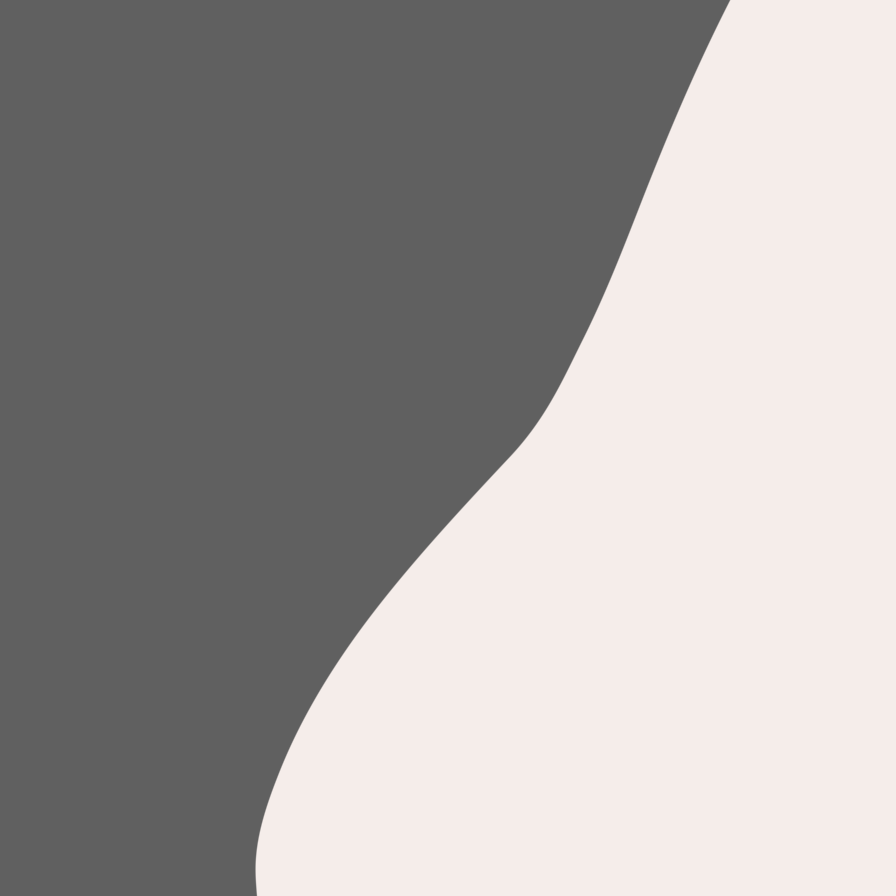
Write a three.js fragment shader that draws this background.

```glsl
varying vec2 vUv;

// Cubic Hermite span between knots, each given as (height, edge x, slope)
float span(vec3 a, vec3 b, float y) {
  float h = b.x - a.x;
  float t = (y - a.x) / h;
  float s = 1.0 - t;
  return s * s * ((1.0 + 2.0 * t) * a.y + t * h * a.z)
       + t * t * ((3.0 - 2.0 * t) * b.y - s * h * b.z);
}

// Horizontal place of the wavy edge at a given height
float edgeX(float y) {
  vec3 knots[7];
  knots[0] = vec3(0.0, 0.2868, -0.08);
  knots[1] = vec3(0.03, 0.2852, 0.0);
  knots[2] = vec3(0.14, 0.3125, 0.4);
  knots[3] = vec3(0.281, 0.3906, 0.7);
  knots[4] = vec3(0.49, 0.569, 0.94);
  knots[5] = vec3(0.62, 0.65, 0.5);
  knots[6] = vec3(0.77, 0.714, 0.39);

  float x = span(knots[6], vec3(1.0, 0.815, 0.51), y);
  for (int i = 5; i >= 0; i--) {
    if (y < knots[i + 1].x) x = span(knots[i], knots[i + 1], y);
  }
  return x;
}

void main() {
  vec3 charcoal = vec3(0.376);
  vec3 blush = vec3(0.961, 0.929, 0.918);

  // Approximate distance to the curve, corrected for its slope
  float slope = (edgeX(vUv.y + 0.002) - edgeX(vUv.y - 0.002)) / 0.004;
  float dist = (vUv.x - edgeX(vUv.y)) / sqrt(1.0 + slope * slope);

  gl_FragColor = vec4(mix(charcoal, blush, smoothstep(-0.001, 0.001, dist)), 1.0);
}
```
